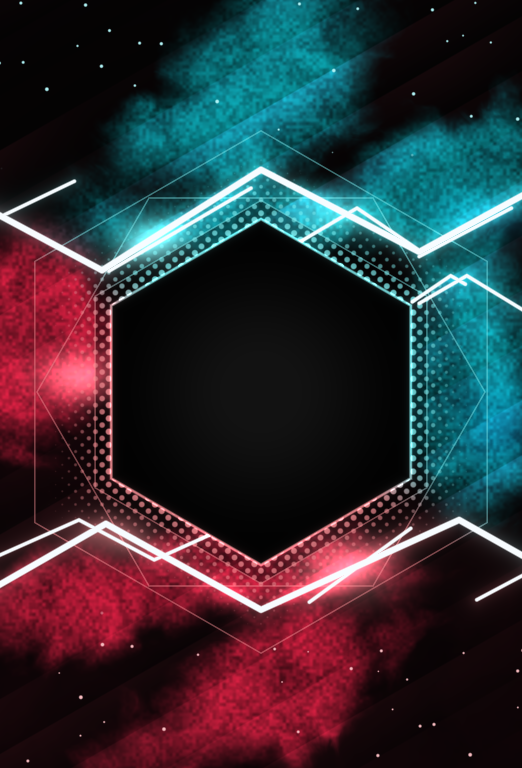
Reproduce this background procedurally as a Shadertoy shader.

```glsl
const vec3 BLACK = vec3(.016, .01, .012);
const vec3 TEAL = vec3(.03, .5, .53);
const vec3 RED = vec3(.7, .1, .21);
const vec3 BLUE = vec3(.02, .45, .68);
const vec3 CYAN_LIGHT = vec3(.5, .92, .93);
const vec3 PINK_LIGHT = vec3(.96, .56, .58);
const vec3 WHITE = vec3(.97, .99, 1);
const vec2 HEX_CENTER = vec2(0, -.0104);
const float PANEL_SIZE = .195;
const float INNER_FRAME = .216;
const float OUTER_FRAME = .2945;
const float TURNED_FRAME = .2526;
const float DOT_SPACING = .0122;
const float BAND_WIDTH = .062;
const float SPECK_CELL = .036;
const float GRAIN = .45;

float hash(vec2 p) {
  p = fract(p * vec2(123.34, 456.21));
  p += dot(p, p + 45.32);
  return fract(p.x * p.y);
}

float noise(vec2 p) {
  vec2 i = floor(p), f = fract(p);
  f = f * f * (3. - 2. * f);
  return mix(mix(hash(i), hash(i + vec2(1, 0)), f.x),
             mix(hash(i + vec2(0, 1)), hash(i + 1.), f.x), f.y);
}

float fbm(vec2 p) {
  float sum = 0., amp = .5;
  for (int i = 0; i < 5; i++) {
    sum += amp * noise(p);
    p = mat2(1.6, 1.2, -1.2, 1.6) * p + 7.3;
    amp *= .5;
  }
  return sum;
}

vec2 turn(vec2 p, float a) {
  return vec2(cos(a) * p.x + sin(a) * p.y, cos(a) * p.y - sin(a) * p.x);
}

float hexDist(vec2 p) {
  p = abs(p);
  return max(p.x, dot(p, vec2(.5, .866)));
}

float segment(vec2 p, vec2 a, vec2 b) {
  vec2 ab = b - a;
  return length(p - a - ab * clamp(dot(p - a, ab) / dot(ab, ab), 0., 1.));
}

// Ellipses: center in xy, radii in zw
float blob(vec2 p, vec4 e, float angle) {
  return 1. - length(turn(p - e.xy, angle) / e.zw);
}

float glow(vec2 p, vec4 e) {
  vec2 q = (p - e.xy) / e.zw;
  return exp(-dot(q, q));
}

// Neon strokes
const vec2 BOLD_TOP[5] = vec2[](vec2(-.345, .222), vec2(-.207, .148),
  vec2(0, .279), vec2(.206, .172), vec2(.345, .248));
const vec2 BOLD_LOW[5] = vec2[](vec2(-.345, -.264), vec2(-.202, -.182),
  vec2(0, -.294), vec2(.258, -.177), vec2(.345, -.226));
const vec4 FINE_TOP[9] = vec4[](
  vec4(-.345, .215, -.243, .264), vec4(-.198, .147, -.013, .255),
  vec4(.049, .184, .125, .229), vec4(.125, .229, .206, .174),
  vec4(.206, .166, .326, .229), vec4(.197, .107, .247, .141),
  vec4(.247, .141, .266, .13), vec4(.206, .105, .268, .141),
  vec4(.268, .141, .345, .094));
const vec4 FINE_LOW[5] = vec4[](
  vec4(-.345, -.225, -.237, -.177), vec4(-.237, -.177, -.139, -.229),
  vec4(-.139, -.229, -.068, -.197), vec4(.063, -.284, .195, -.188),
  vec4(.281, -.281, .345, -.247));

void mainImage(out vec4 fragColor, in vec2 fragCoord) {
  float px = 1. / iResolution.y;
  vec2 p = (fragCoord - .5 * iResolution.xy) * px, q = p - HEX_CENTER;
  float hex = hexDist(q);
  float cool = smoothstep(-.06, .06, p.y + .66 * p.x + .01);
  vec3 light = mix(PINK_LIGHT, CYAN_LIGHT, cool);

  // Smoke
  vec2 warp = vec2(fbm(p * 7.), fbm(p * 7. + 31.));
  float rough = fbm(p * 9. + 2. * warp);
  float shade = .25 + 1.2 * fbm(p * 14. + 3. * warp.yx) + GRAIN * (noise(p * 230.) - .5);
  float upper = max(blob(p, vec4(0, .365, .22, .13), .75), blob(p, vec4(.22, .26, .19, .085), .3));
  upper = max(upper, max(blob(p, vec4(.29, .01, .11, .2), 0.), blob(p, vec4(0, .21, .22, .08), 0.)));
  float lower = max(blob(p, vec4(-.3, .06, .13, .13), 0.), blob(p, vec4(-.24, -.28, .19, .08), .1));
  lower = max(lower, max(blob(p, vec4(.01, -.395, .26, .1), .55), blob(p, vec4(.02, -.24, .24, .06), 0.)));
  vec2 smoke = smoothstep(-.1, .55, vec2(upper, lower) + 1.1 * (rough - .45));
  vec3 col = BLACK + RED * .09 * (1. - cool) * rough;
  col = mix(col, RED * shade, smoke.y * .95);
  col = mix(col, TEAL * shade, smoke.x * .95);

  // Diagonal light bands
  vec2 along = turn(p, .52);
  float band = along.y / BAND_WIDTH, id = floor(band), f = fract(band);
  float lit = f * smoothstep(0., 2. * px / BAND_WIDTH, 1. - f);
  lit *= hash(vec2(id, 3)) * noise(vec2(along.x * 5., id * 2.7));
  col += lit * (BLUE * smoke.x * .5 + RED * smoke.y * .3 + vec3(.1, .03, .04));

  // Hot spots
  col += CYAN_LIGHT * (.7 * glow(p, vec4(-.14, .185, .045, .03)) + .3 * glow(p, vec4(.08, .22, .06, .025)));
  col += BLUE * (.4 * glow(p, vec4(.31, -.055, .05, .06)) + .25 * glow(p, vec4(.29, .22, .07, .03)));
  col += PINK_LIGHT * (.7 * glow(p, vec4(-.235, .01, .05, .03)) + .35 * glow(p, vec4(-.19, -.2, .05, .03))
    + .6 * glow(p, vec4(.11, -.24, .06, .04)));

  // Halftone dots shrinking outward
  float fade = 1. - clamp((hex - PANEL_SIZE) / .085, 0., 1.);
  vec2 cell = fract(turn(q, .785) / DOT_SPACING) - .5;
  float dotEdge = (length(cell) - .34 * fade) * DOT_SPACING;
  col *= mix(.6, 1., smoothstep(-px, px, hex - INNER_FRAME));
  col = mix(col, light, (1. - smoothstep(-px, px, dotEdge)) * .8 * fade);

  // Thin hexagon frames
  float frame = min(abs(hex - INNER_FRAME), abs(hex - OUTER_FRAME));
  frame = min(frame, abs(hexDist(q.yx) - TURNED_FRAME));
  col = mix(col, light, .45 - .45 * smoothstep(0., 1.2 * px, frame - .0002));

  // Neon zigzags
  float bold = 1., fine = 1.;
  for (int i = 0; i < 4; i++) {
    bold = min(bold, segment(p, BOLD_TOP[i], BOLD_TOP[i + 1]));
    bold = min(bold, segment(p, BOLD_LOW[i], BOLD_LOW[i + 1]));
  }
  for (int i = 0; i < 9; i++) fine = min(fine, segment(p, FINE_TOP[i].xy, FINE_TOP[i].zw));
  for (int i = 0; i < 5; i++) fine = min(fine, segment(p, FINE_LOW[i].xy, FINE_LOW[i].zw));
  col += light * (.3 * exp(-bold * 90.) + .18 * exp(-fine * 110.));
  col = mix(WHITE, col, smoothstep(-px, px, min(bold - .0042, fine - .0024)));

  // Scattered specks
  vec2 spotId = floor(p / SPECK_CELL);
  vec2 spot = .2 + .6 * vec2(hash(spotId + 11.), hash(spotId + 47.));
  float speck = length(fract(p / SPECK_CELL) - spot) * SPECK_CELL - .0008 - .0016 * hash(spotId + 5.);
  float present = step(.78, hash(spotId + 83.)) * smoothstep(.27, .33, abs(p.y));
  col = mix(col, mix(light, WHITE, .4), present * (1. - smoothstep(-px, px, speck)));

  // Dark central panel and its bright rim
  float rim = hex - PANEL_SIZE;
  vec3 panel = vec3(mix(.072, .008, smoothstep(.03, .2, length(q))));
  col = mix(panel, col, smoothstep(-px, px, rim));
  rim = abs(rim);
  col += light * (.7 - .7 * smoothstep(0., 2. * px, rim - .0004) + .15 * exp(-rim * 260.));
  fragColor = vec4(clamp(col, 0., 1.), 1);
}
```
